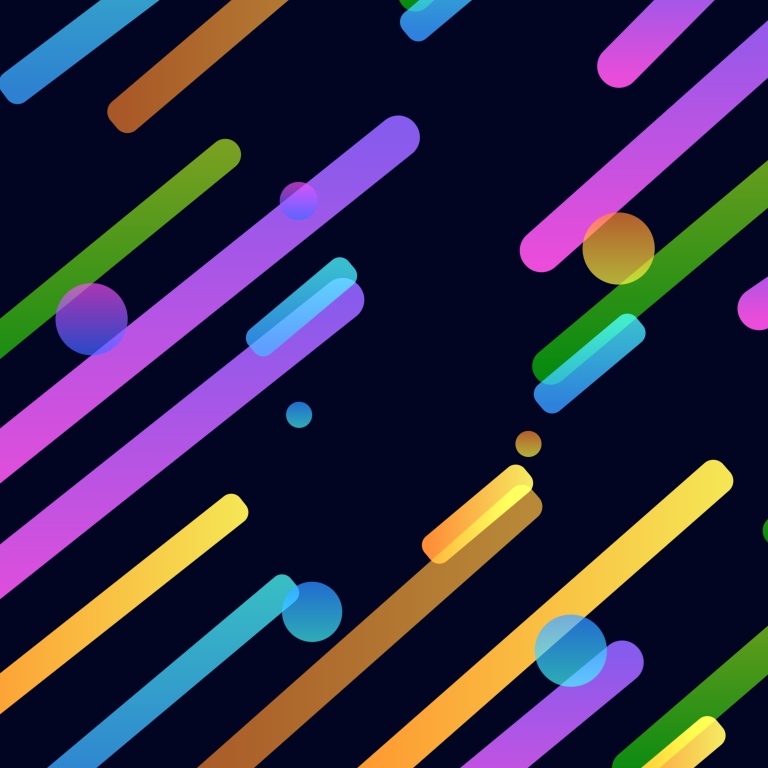
Write a Shadertoy shader that draws this background.

```glsl
// Slanted rounded ribbons with colour ramps and glowing discs on deep navy.
// Parallel lanes each carry a ribbon from either border, leaving a gap whose
// place follows a wave; short glazed bars and a spiral of discs lie on top.

const vec3  NAVY = vec3(0.004, 0.018, 0.130);
const int   LANES = 11;
const float LANE_STEP = 0.12;
const float SLANT = 0.698;         // lane direction in radians
const float WAVE_PERIOD = 5.0;     // lanes per swing of the ribbon ends
const float WAVE_SIZE = 0.29;
const float SKEW = 0.045;          // drift of a ribbon across its lane
const float GLAZE = 0.33;          // light passing through upper shapes
const int   DISCS = 7;
const float GOLDEN_ANGLE = 2.4;

// Ramp numbers
const int PURPLE = 0, YELLOW = 1, GREEN = 2, CYAN = 3, BROWN = 4;

const vec3 RAMP_START[5] = vec3[5](
    vec3(0.92, 0.30, 0.85), vec3(1.00, 0.55, 0.17), vec3(0.02, 0.54, 0.06),
    vec3(0.18, 0.50, 0.82), vec3(0.66, 0.34, 0.15));
const vec3 RAMP_END[5] = vec3[5](
    vec3(0.52, 0.36, 0.93), vec3(0.96, 0.90, 0.33), vec3(0.48, 0.63, 0.13),
    vec3(0.22, 0.74, 0.77), vec3(0.72, 0.54, 0.22));
const vec3 DISC_BOTTOM[3] = vec3[3](
    vec3(0.15, 0.28, 0.74), vec3(0.18, 0.67, 0.67), vec3(0.70, 0.69, 0.18));
const vec3 DISC_TOP[3] = vec3[3](
    vec3(0.67, 0.21, 0.66), vec3(0.13, 0.42, 0.77), vec3(0.70, 0.36, 0.13));

// Colour order of the lanes, from upper left to lower right
const int LOW_RAMP[11] = int[11](PURPLE, GREEN, GREEN, PURPLE, PURPLE, YELLOW,
                                 CYAN, BROWN, YELLOW, PURPLE, PURPLE);
const int HIGH_RAMP[11] = int[11](CYAN, BROWN, GREEN, PURPLE, PURPLE, PURPLE,
                                  GREEN, PURPLE, GREEN, GREEN, GREEN);

float hash(float n) { return fract(sin(n * 91.3 + 4.7) * 457.3); }

float coverage(float dist) {
    float pixel = 1.0 / iResolution.y;
    return smoothstep(0.75 * pixel, -0.75 * pixel, dist);
}

// Lane coordinates (along, across) to canvas coordinates
vec2 fromLane(vec2 q) {
    float c = cos(SLANT), s = sin(SLANT);
    return vec2(c * q.x - s * q.y, s * q.x + c * q.y);
}

// Rounded bar whose axis runs from a to b, caps included
float barDistance(vec2 p, vec2 a, vec2 b, float halfWidth, float corner) {
    vec2 axis = normalize(b - a);
    vec2 d = p - 0.5 * (a + b);
    vec2 q = abs(vec2(dot(d, axis), dot(d, vec2(-axis.y, axis.x))));
    q -= vec2(0.5 * length(b - a), halfWidth) - corner;
    return length(max(q, 0.0)) + min(max(q.x, q.y), 0.0) - corner;
}

// Paints a bar between two lane points; a is the lower left end
void paintBar(inout vec3 col, vec2 p, vec2 a, vec2 b, float halfWidth, int ramp, float glaze) {
    a = fromLane(a);
    b = fromLane(b);
    vec2 along = clamp((p - a) / (b - a), 0.0, 1.0);
    bool sideways = ramp == YELLOW || ramp == BROWN;
    vec3 tint = mix(RAMP_START[ramp], RAMP_END[ramp], sideways ? along.x : along.y);
    float corner = halfWidth * (ramp == PURPLE || ramp == GREEN ? 0.98 : 0.72);
    float dist = barDistance(p, a, b, halfWidth, corner);
    col = mix(col, min(tint + glaze * col, 1.0), coverage(dist));
}

float ribbonWidth(int ramp, float seed) {
    return ramp == PURPLE ? 0.028 : 0.020 + 0.005 * hash(seed);
}

void mainImage(out vec4 fragColor, in vec2 fragCoord) {
    vec2 p = (fragCoord - 0.5 * iResolution.xy) / iResolution.y;
    vec3 col = NAVY;

    // Pass 0 lays the ribbons, pass 1 the short bars over their free ends
    for (int pass = 0; pass < 2; pass++) {
        for (int i = 0; i < LANES; i++) {
            float lane = float(i);
            float v = LANE_STEP * (5.0 - lane) + 0.024 * (hash(lane) - 0.5);
            float border = 0.79 - 0.85 * abs(v);
            float wave = cos(6.2832 * (lane - 3.0) / WAVE_PERIOD);
            float lowEnd = -0.03 + WAVE_SIZE * wave + 0.06 * (hash(lane + 20.0) - 0.5);
            float highEnd = lowEnd + mix(0.48, 0.15, abs(v) / 0.6);
            float skew = SKEW * (hash(lane + 40.0) - 0.5);

            if (pass == 0) {
                int low = LOW_RAMP[i], high = HIGH_RAMP[i];
                paintBar(col, p, vec2(-border, v + skew), vec2(lowEnd, v),
                         ribbonWidth(low, lane + 60.0), low, 0.0);
                paintBar(col, p, vec2(highEnd, v), vec2(border, v + skew),
                         ribbonWidth(high, lane + 80.0), high, 0.0);
            } else {
                int ramp = i < 7 ? CYAN : YELLOW;
                if (i % 3 == 1)
                    paintBar(col, p, vec2(lowEnd - 0.16, v + 0.028),
                             vec2(lowEnd + 0.01, v + 0.028), 0.021, ramp, GLAZE);
                if (i % 4 == 2)
                    paintBar(col, p, vec2(highEnd - 0.02, v - 0.03),
                             vec2(highEnd + 0.15, v - 0.03), 0.022, ramp, GLAZE);
            }
        }
    }

    // Discs on a golden spiral, growing outwards
    for (int k = 0; k < DISCS; k++) {
        float n = float(k);
        float angle = 3.49 + GOLDEN_ANGLE * n;
        vec2 d = p - 0.44 * sqrt((n + 0.5) / float(DISCS)) * vec2(cos(angle), sin(angle));
        float radius = mix(0.017, 0.047, smoothstep(1.0, 4.0, n));
        int hue = (k + 1) % 3;
        vec3 tint = mix(DISC_BOTTOM[hue], DISC_TOP[hue], clamp(0.5 + 0.5 * d.y / radius, 0.0, 1.0));
        col = mix(col, min(tint + GLAZE * col, 1.0), coverage(length(d) - radius));
    }

    fragColor = vec4(col, 1.0);
}
```
